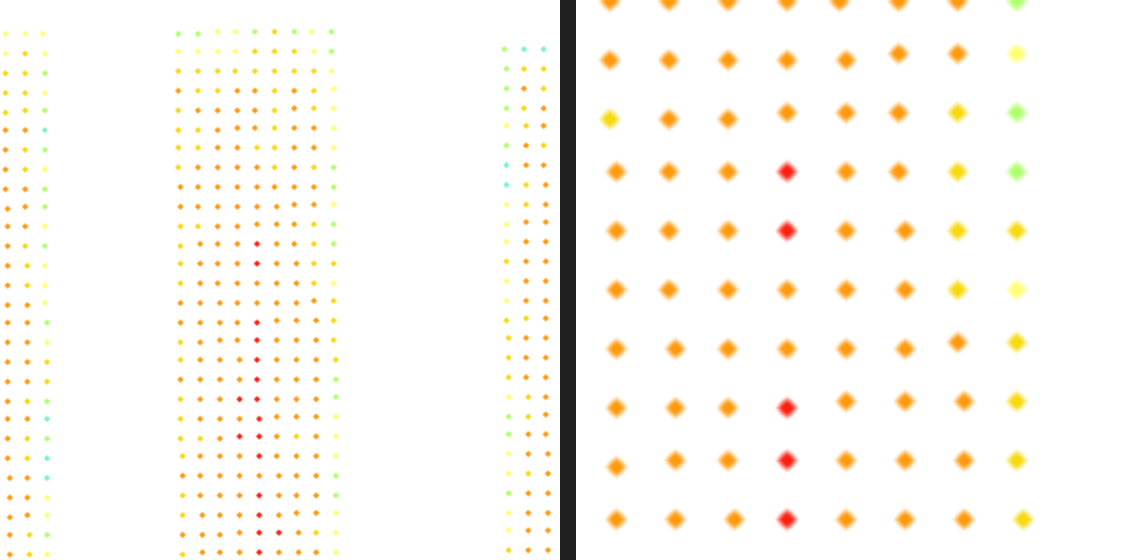
Left, the full canvas; right, a detail of the centre.
A WebGL 2 fragment shader for this pattern:

```glsl
#version 300 es
precision highp float;
// Three vertical bands of small soft dots on white, set on a slightly turned grid.
// Each dot snaps to a coarse raster; its colour follows a heat field that cools
// towards the band edges and top, with a hot ridge, layered sines and hash noise.

uniform vec2 u_resolution;
out vec4 fragColor;

// Lattice, in raster steps measured from the top left of the canvas
const float RASTER = 256.0;
const vec2 ORIGIN = vec2(2.357, 15.78);
const mat2 LATTICE = mat2(8.79, -0.0715, 0.0715, 8.81);

// Dot profile, in raster steps
const float DOT_CORE = 0.5;
const float DOT_RIM = 2.1;
const float DIAMOND = 0.5;

// Bands: first column, last column, chill of left edge, chill of right edge
const int BAND_COUNT = 3;
const vec4 BANDS[BAND_COUNT] = vec4[](
  vec4(0.0, 2.0, 0.0, 2.5),
  vec4(9.0, 17.0, 0.6, 2.0),
  vec4(26.0, 28.0, 2.2, 0.0));
const float BAND_TOP[BAND_COUNT] = float[](0.0, 0.0, 1.0);
const float TOP_CHILL[BAND_COUNT] = float[](2.5, 2.4, 3.9);
const float TOP_FADE[BAND_COUNT] = float[](0.5, 0.45, 1.6);
const float EDGE_FADE = 1.9;

// Heat field
const float BASE_HEAT = 4.47;
const float RIDGE_COLUMN = 12.75;
const float RIDGE_WIDTH = 0.75;
const float NOISE = 0.36;
const float CHILL_NOISE = 0.3;
const float EDGE_WAVE = 0.4;

// Palette from cold to hot
const vec3 PAPER = vec3(1.0);
const vec3 HEAT_COLORS[6] = vec3[](
  vec3(0.49, 0.94, 0.82),
  vec3(0.69, 1.00, 0.43),
  vec3(1.00, 1.00, 0.45),
  vec3(0.97, 0.85, 0.06),
  vec3(1.00, 0.60, 0.05),
  vec3(1.00, 0.12, 0.06));

float hash(vec2 p) {
  vec3 q = fract(vec3(p.xyx) * 0.1031);
  q += dot(q, q.yzx + 33.33);
  return fract((q.x + q.y) * q.z);
}

// Index of the band that holds a cell, or -1 in the gaps
int bandAt(vec2 cell) {
  for (int i = 0; i < BAND_COUNT; i++) {
    if (cell.x >= BANDS[i].x && cell.x <= BANDS[i].y && cell.y >= BAND_TOP[i]) return i;
  }
  return -1;
}

// Cooling near the sides and the top of a band
float chillAt(vec2 cell, int i) {
  vec4 band = BANDS[i];
  float left = band.z * exp(-EDGE_FADE * (cell.x - band.x));
  float right = band.w * exp(-EDGE_FADE * (band.y - cell.x));
  float top = TOP_CHILL[i] * exp(-TOP_FADE[i] * (cell.y - BAND_TOP[i]));
  return max(max(left, right), top);
}

float heatAt(vec2 cell, int band) {
  float chill = chillAt(cell, band);
  float offset = (cell.x - RIDGE_COLUMN) / RIDGE_WIDTH;
  float strength = mix(0.1, 0.95, smoothstep(6.0, 20.0, cell.y));
  float ridge = strength * exp(-offset * offset);
  float pockets = 0.14 * sin(cell.y * 0.75 + cell.x * 0.9 + 0.7)
                + 0.10 * sin(cell.y * 1.7 - cell.x * 1.3);
  float edgeWave = EDGE_WAVE * min(chill, 2.0) * cos((cell.y - 14.5) * 0.4)
                 * smoothstep(3.0, 7.0, cell.y);
  float jitter = (2.0 * hash(cell + 7.0) - 1.0) * (NOISE + CHILL_NOISE * min(chill, 2.0));
  return BASE_HEAT - chill + ridge + pockets + edgeWave + jitter;
}

// Coverage of a soft, rounded diamond
float dotMask(vec2 d) {
  d = abs(d);
  return 1.0 - smoothstep(DOT_CORE, DOT_RIM, mix(length(d), d.x + d.y, DIAMOND));
}

void main() {
  vec2 uv = gl_FragCoord.xy / u_resolution;
  vec2 p = vec2(uv.x, 1.0 - uv.y) * RASTER;

  // Nearest lattice cell and its snapped centre
  vec2 cell = floor(inverse(LATTICE) * (p - ORIGIN) + 0.5);
  vec2 center = floor(ORIGIN + LATTICE * cell) + 0.5;

  vec3 color = PAPER;
  int band = bandAt(cell);
  if (band >= 0) {
    int level = int(clamp(floor(heatAt(cell, band)), 0.0, 5.0));
    color = mix(PAPER, HEAT_COLORS[level], dotMask(p - center));
  }
  fragColor = vec4(color, 1.0);
}
```
